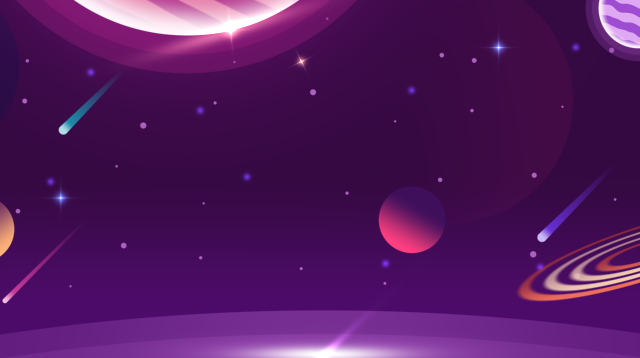
Give the GLSL for this background, as a Shadertoy shader.

```glsl
// Draws a violet night sky with planets, comets, sparkles, tilted rings and a glowing horizon.

// Layout in canvas heights: xy = centre, z = radius
const vec3 GIANT = vec3(.521, 1.451, .55);
const vec3 MARBLE = vec3(1.784, .977, .112);
const vec3 ROSE = vec3(1.151, .386, .093);
const vec3 AMBER = vec3(-.053, .36, .093);
const vec3 HORIZON = vec3(.905, -5.937, 6.07);
const vec2 RING_CENTRE = vec2(1.802, .295);
const vec2 RING_SIZE = vec2(.379, .077);
const float RING_TILT = .307;
const vec2 SUNRISE = vec2(.907, .01);
const vec2 FLARE = vec2(.644, .914);

const vec3 NIGHT = vec3(.205, .035, .255);
const vec3 DUSK = vec3(.3, .045, .41);
const vec3 NAVY = vec3(.11, .05, .26);
const vec3 MAGENTA = vec3(.62, .12, .5);
const vec3 VIOLET = vec3(.54, .24, .65);
const vec3 LILAC = vec3(.72, .42, .8);
const vec3 GOLD = vec3(.9, .74, .48);
const vec3 BLUE = vec3(.35, .6, 1);
const vec3 RUST = vec3(.72, .23, .21);

float edge;  // half width of a smoothed edge

float fill(float d) { return 1. - smoothstep(-edge, edge, d); }
float disc(vec2 p, vec3 c) { return fill(length(p - c.xy) - c.z); }
mat2 rotation(float a) { return mat2(cos(a), -sin(a), sin(a), cos(a)); }

vec2 hash2(vec2 p) {
    vec3 q = fract(p.xyx * vec3(.1031, .103, .0973));
    q += dot(q, q.yzx + 33.33);
    return fract((q.xx + q.yz) * q.zy);
}

float corner(vec2 i, vec2 f) { return dot(hash2(i + 50.) * 2. - 1., f); }

float gradientNoise(vec2 p) {
    vec2 i = floor(p), f = p - i, u = f * f * (3. - 2. * f), e = vec2(0, 1);
    return mix(mix(corner(i, f), corner(i + e.yx, f - e.yx), u.x),
               mix(corner(i + e, f - e), corner(i + 1., f - 1.), u.x), u.y);
}

// Four-pointed star of light
float sparkle(vec2 p, float size, float angle) {
    vec2 q = abs(rotation(angle) * p) / size;
    return exp(-3. * q.x - 22. * q.y) + exp(-3. * q.y - 22. * q.x) + .5 * exp(-9. * dot(q, q));
}

// Tapered trail, bright at the head
void comet(inout vec3 col, vec2 p, float reach, float r, vec3 tint) {
    float t = clamp((p.x + p.y) / (2. * reach), 0., 1.);
    float shape = fill(length(p - reach * t) - r * (1. - .65 * t));
    vec3 tip = mix(tint, vec3(1), .65);
    col = mix(col, mix(tip, tint, smoothstep(0., .12, t)), shape * pow(1. - t, 1.2));
}

// Striped globe with a lit rim and two halos
void striped(inout vec3 col, vec2 p, vec3 globe, float halo, vec2 normal, vec3 tint, vec3 dark, vec3 light) {
    vec2 q = (p - globe.xy) / globe.z;
    for (float i = 2.; i > 0.; i--)
        col = mix(col, tint, .35 * disc(p, globe + vec3(0, 0, halo * i)));
    float wave = dot(q, normal) + 1.6 * gradientNoise(q * 3.5);
    float rim = smoothstep(.8, .99, length(q) - .1 * max(q.x, 0.));
    vec3 body = mix(dark, light, smoothstep(-.25, .25, sin(wave)));
    col = mix(col, mix(body, vec3(1, .96, .98), rim), disc(p, globe));
}

// Plain globe shaded along a light direction
void shaded(inout vec3 col, vec2 p, vec3 globe, vec2 toLight, vec3 dark, vec3 light) {
    float lit = dot(p - globe.xy, toLight) / globe.z;
    col = mix(col, mix(dark, light, smoothstep(-.5, 1., lit)), disc(p, globe));
}

vec3 sky(vec2 p) {
    vec3 col = mix(DUSK, NIGHT, smoothstep(.12, .52, p.y));
    col = mix(col, NAVY, .55 * disc(p, vec3(-.186, .814, .24)));
    col += vec3(.055, .008, .02) * disc(p, vec3(1.256, .72, .345)) * smoothstep(1.05, 1.6, p.x);
    float haze = max(length(p - GIANT.xy) - GIANT.z, 0.);
    return col + vec3(.17, .025, .15) * exp(-haze * 7.);
}

// One jittered place per grid cell
vec2 place(float i, vec2 grid) {
    vec2 cell = vec2(mod(i, grid.x), floor(i / grid.x));
    vec2 at = (cell + .15 + .7 * hash2(cell + grid)) / grid;
    return vec2(at.x * iResolution.x / iResolution.y, .15 + .84 * at.y);
}

void scatter(inout vec3 col, vec2 p) {
    for (float i = 0.; i < 28.; i++) {
        float r = mix(.003, .009, pow(hash2(vec2(i, 31)).x, 2.));
        col = mix(col, LILAC, .9 * disc(p, vec3(place(i, vec2(7, 4)), r)));
        float d = length(p - place(i, vec2(4, 2)));
        if (i < 8.) col += vec3(.22, .17, .62) * exp(-d * d * 12000.);
    }
}

void rings(inout vec3 col, vec2 p) {
    vec2 q = rotation(RING_TILT) * (p - RING_CENTRE) / RING_SIZE;
    float soft = edge / RING_SIZE.y, front = 1. - smoothstep(-.7, .5, q.y);
    for (float i = 0.; i < 4.; i++) {
        float gap = abs(length(q) - .93 + .2 * i) - mix(.035, .065, front);
        vec3 tint = i == 1. || i == 2. ? vec3(.95, .8, .7) : mix(RUST, vec3(.93, .43, .36), front);
        col = mix(col, tint, (1. - smoothstep(-soft, soft, gap)) * mix(.6, 1., front));
    }
}

void mainImage(out vec4 fragColor, in vec2 fragCoord) {
    vec2 p = fragCoord / iResolution.y, s = p - SUNRISE, f = p - FLARE;
    edge = .8 / iResolution.y;
    vec3 col = sky(p);
    scatter(col, p);
    // Planets and rings
    striped(col, p, GIANT, .053, vec2(17, 30), MAGENTA, vec3(.72, .25, .57), vec3(.9, .52, .68));
    striped(col, p, MARBLE, .018, vec2(5, 14), VIOLET, vec3(.62, .3, .82), vec3(.87, .66, .95));
    shaded(col, p, ROSE, vec2(-.5, -.87), vec3(.25, .06, .36), vec3(1, .25, .5));
    shaded(col, p, AMBER, vec2(.6, -.8), vec3(.42, .16, .38), vec3(1, .7, .47));
    rings(col, p);
    // Comets
    comet(col, p - vec2(.177, .637), .172, .013, vec3(.1, .62, .72));
    comet(col, p - vec2(.014, .16), .23, .007, vec3(.85, .25, .62));
    comet(col, p - vec2(1.514, .337), .205, .013, vec3(.42, .2, .9));
    // Horizon and sunrise
    float lit = exp(-s.x * s.x * 2.5);
    for (float i = 0.; i < 2.; i++)
        col = mix(col, mix(DUSK, VIOLET, .3 + .2 * i + .4 * lit), disc(p, HORIZON - vec3(0, 0, .066 * i)));
    col = mix(col, LILAC, .7 * exp(-dot(s * s, vec2(9, 700))));
    col = mix(col, vec3(1), exp(-dot(s * s, vec2(28, 2500))));
    s = rotation(.75) * s;
    col += LILAC * .7 * exp(-abs(s.x) * 17. - s.y * s.y * 9000.);
    // Sparkles and the long flare
    col += GOLD * (sparkle(f, .055, .1) + sparkle(p - vec2(.842, .828), .035, .45));
    col += BLUE * (sparkle(p - vec2(1.393, .867), .045, 0.) + sparkle(p - vec2(.17, .447), .045, 0.));
    f = rotation(.3) * f;
    col += GOLD * .45 * exp(-dot(f * f, vec2(28, 2600)));
    fragColor = vec4(clamp(col, 0., 1.), 1);
}
```
